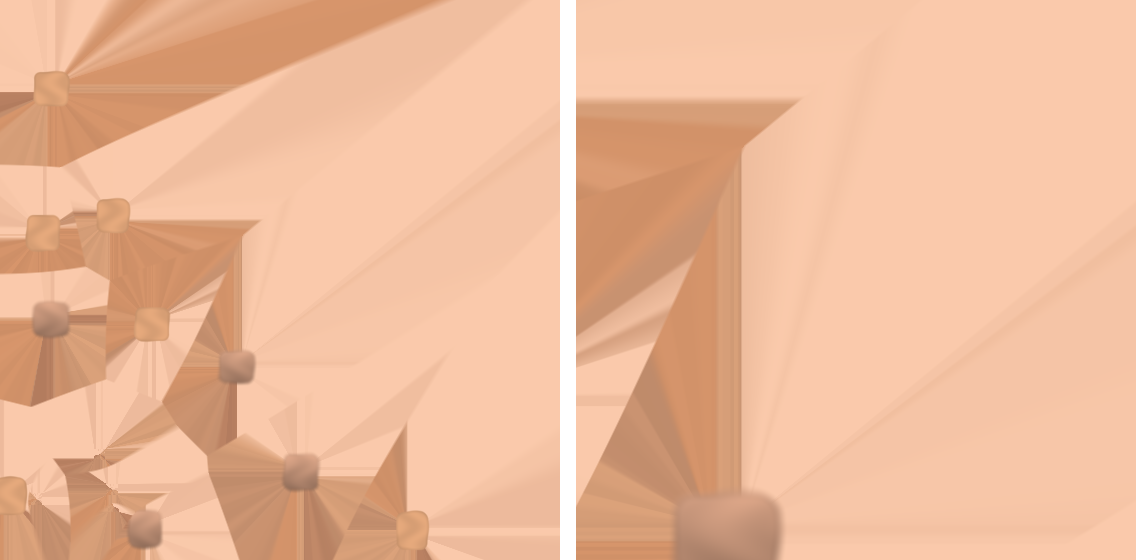
Left, the full canvas; right, a detail of the centre.
Give the GLSL for this background, as a Shadertoy shader.

```glsl
// Irregular cells of fanned, skin-toned rays spreading from small rounded cores.

const float TAU = 6.2831853;
const int GRID = 4;              // core sites per side before thinning
const int FACETS = 4;            // coreless sites in the lower left corner
const float JITTER = 0.75;
const float CORNER_SPAN = 0.23;
const float EDGE_BEND = 0.04;    // distance weights that curve the borders
const float FAN_BOX = 0.010;     // straight part of the ray source
const float FAN_RADIUS = 0.022;
const float CORE_BOX = 0.017;
const float CORE_ROUND = 0.013;
const float LIGHT_TURN = 0.08;   // mean direction of the light side, in turns
const float SEED = 3.0;

const vec3 CREAM  = vec3(0.98, 0.79, 0.67);
const vec3 BLUSH  = vec3(0.93, 0.73, 0.61);
const vec3 TAN    = vec3(0.84, 0.62, 0.47);
const vec3 ORANGE = vec3(0.82, 0.57, 0.41);
const vec3 BROWN  = vec3(0.77, 0.56, 0.43);
const vec3 DEEP   = vec3(0.72, 0.50, 0.38);

struct Site { vec2 pos; float id; float hasCore; float dist; };

float hash(float a, float b) {
    return fract(sin(a * 127.1 + b * 311.7 + SEED) * 43758.55);
}

// Periodic noise around one turn; steps vary from crisp to soft.
float rays(float turn, float count, float seed) {
    float x = turn * count;
    float i = mod(floor(x), count);
    float soft = mix(0.04, 0.5, hash(i, seed + 7.3));
    float blend = smoothstep(0.5 - soft, 0.5 + soft, fract(x));
    return mix(hash(i, seed), hash(mod(i + 1.0, count), seed), blend);
}

vec3 fanColour(vec2 p, float id) {
    // Nearest point on a rounded box gives parallel bands and corner fans.
    vec2 inner = clamp(p, -FAN_BOX, FAN_BOX);
    vec2 away = p - inner;
    vec2 source = inner + FAN_RADIUS * away / max(length(away), 1e-5);
    float turn = atan(source.y, source.x + 1e-6) / TAU;

    float lightTurn = LIGHT_TURN + 0.55 * (hash(id, 1.0) - 0.5);
    float facing = cos(TAU * (turn - lightTurn))
                 + 0.6 * (rays(turn, 22.0, id + 0.2) - 0.5)
                 + 0.2 * (rays(turn, 70.0, id + 0.4) - 0.5);
    float warm = rays(turn, 9.0, id + 0.6);
    float dark = rays(turn, 11.0, id + 0.8);

    vec3 shade = mix(TAN, ORANGE, smoothstep(0.56, 0.68, warm));
    shade = mix(shade, BROWN, smoothstep(0.60, 0.70, dark));
    shade = mix(shade, DEEP, smoothstep(0.78, 0.88, dark));
    shade *= 1.0 + 0.06 * (rays(turn, 90.0, id + 0.9) - 0.5);
    vec3 light = mix(BLUSH, CREAM, smoothstep(0.08, 0.42, rays(turn, 30.0, id + 0.5)));
    return mix(shade, light, smoothstep(0.0, 0.3, facing));
}

vec3 siteColour(vec2 uv, Site s, float px) {
    vec2 p = uv - s.pos;
    vec3 colour = fanColour(p, s.id);

    // Core: a mottled pebble, either warm and crisp or dusky and blurred.
    float dusky = step(0.5, hash(s.id, 2.0));
    vec2 halfSize = CORE_BOX * (0.9 + 0.4 * vec2(hash(s.id, 3.0), hash(s.id, 4.0)));
    float wobble = 0.0015 * sin(p.x * 130.0 + s.id) * sin(p.y * 110.0 + s.id);
    float d = length(max(abs(p) - halfSize, 0.0)) - CORE_ROUND + wobble;
    float mottle = sin(p.x * 120.0 + 2.0 * sin(p.y * 95.0 + s.id));
    vec3 pebble = mix(vec3(0.87, 0.64, 0.47), vec3(0.73, 0.55, 0.45), dusky);
    pebble *= 1.0 + 0.035 * mottle + 0.10 * dusky * p.y / CORE_BOX;
    pebble *= 1.0 - 0.07 * smoothstep(-0.006, 0.0, d);
    float blur = px + 0.004 * dusky;
    return mix(colour, pebble, s.hasCore * (1.0 - smoothstep(-blur, blur, d)));
}

// Keep the two nearest sites.
void consider(vec2 uv, Site s, inout Site first, inout Site second) {
    s.dist = length(uv - s.pos) - EDGE_BEND * hash(s.id, 5.0);
    if (s.dist < first.dist) { second = first; first = s; }
    else if (s.dist < second.dist) { second = s; }
}

void mainImage(out vec4 fragColor, in vec2 fragCoord) {
    float px = 1.0 / iResolution.y;
    vec2 uv = fragCoord * px;
    Site first = Site(vec2(0.0), 0.0, 0.0, 1e3);
    Site second = first;

    // Jittered grid, denser at the left and thinned towards the upper right.
    for (int j = 0; j < GRID; j++) {
        for (int i = 0; i < GRID - j; i++) {
            float id = float(i + j * GRID) + 1.0;
            vec2 jitter = JITTER * (vec2(hash(id, 6.0), hash(id, 8.0)) - 0.5);
            vec2 cell = (vec2(i, j) + 0.5 + jitter) / float(GRID);
            vec2 pos = vec2(pow(cell.x, 1.4), pow(cell.y, 0.9));
            consider(uv, Site(pos, id, 1.0, 0.0), first, second);
        }
    }
    for (int k = 0; k < FACETS; k++) {
        float id = 40.0 + float(k);
        vec2 pos = CORNER_SPAN * vec2(hash(id, 6.0), hash(id, 8.0));
        consider(uv, Site(pos, id, 0.0, 0.0), first, second);
    }

    // Smoothed border between neighbouring cells.
    float across = 0.5 - 0.5 * clamp((second.dist - first.dist) / (1.6 * px), 0.0, 1.0);
    vec3 colour = mix(siteColour(uv, first, px), siteColour(uv, second, px), across);
    fragColor = vec4(colour, 1.0);
}
```
